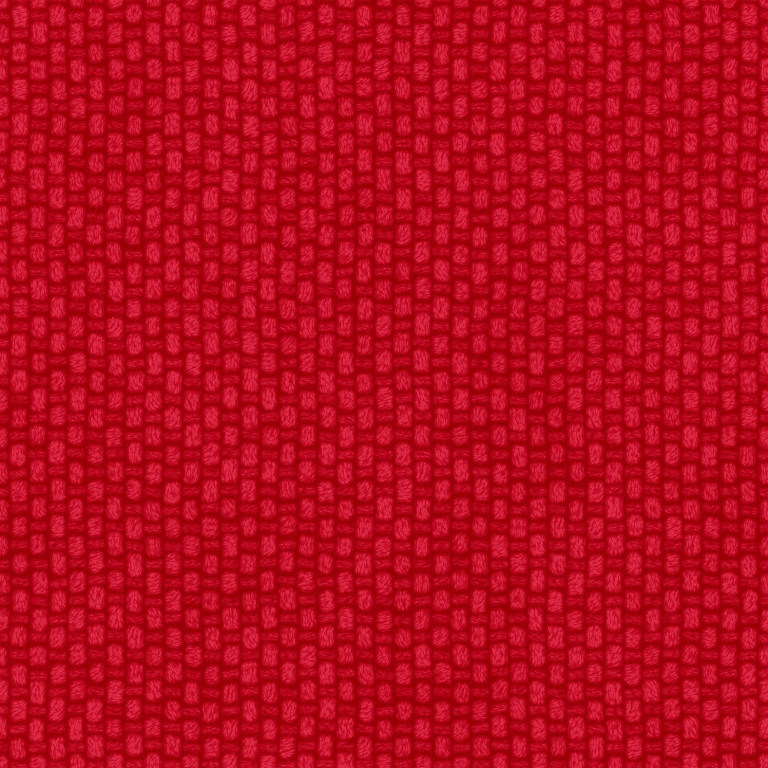
Write a WebGL 1 fragment shader that draws this texture.

```glsl
precision highp float;

uniform vec2 u_resolution;

const float TAU = 6.2831853;
const vec2 REPEATS = vec2(40.0, 21.0);      // warp columns, floats per column
const vec2 PHASE = vec2(0.5, -0.08);        // weave offset, in repeats
const vec2 FLOAT_SIZE = vec2(0.47, 0.62);   // half size, in column widths
const vec2 WEFT_SIZE = vec2(0.48, 0.24);
const vec2 SIZE_VARIATION = vec2(0.07, 0.12);
const vec2 JITTER = vec2(0.08, 0.12);
const vec2 FIBRE_DENSITY = vec2(2.8, 8.0);  // along and across the fibres
const float FIBRE_CONTRAST = 0.95;
const float WEFT_CONTRAST = 1.15;
const float CELL_VARIATION = 0.08;
const float COLUMN_VARIATION = 0.03;
const float CLOUD_STRENGTH = 0.012;

const vec3 DEEP_RED = vec3(0.58, 0.0, 0.01);
const vec3 SHADE_RED = vec3(0.65, 0.01, 0.06);
const vec3 BASE_RED = vec3(0.71, 0.02, 0.11);
const vec3 LIGHT_RED = vec3(0.77, 0.06, 0.16);
const vec3 FIBRE_PINK = vec3(0.87, 0.17, 0.27);

vec2 hash2(vec2 p) {
  vec3 q = fract(p.xyx * vec3(0.1031, 0.1030, 0.0973));
  q += dot(q, q.yzx + 33.33);
  return fract((q.xx + q.yz) * q.zy);
}

// Cellular noise: bright at the core of each strand
float strands(vec2 p) {
  vec2 cell = floor(p);
  float nearest = 1.0;
  for (int j = -1; j <= 1; j++) {
    for (int i = -1; i <= 1; i++) {
      vec2 corner = cell + vec2(float(i), float(j));
      nearest = min(nearest, length(corner + hash2(corner) - p));
    }
  }
  return 1.0 - nearest;
}

// Strands running along an angle, distinct for each seed
float fibres(vec2 p, float angle, vec2 seed) {
  float c = cos(angle), s = sin(angle);
  vec2 q = vec2(c * p.x + s * p.y, c * p.y - s * p.x);
  q.y += 0.05 * sin(5.0 * q.x + TAU * seed.x);
  q = q * FIBRE_DENSITY + 90.0 * seed + 10.0;
  return 0.6 * strands(q) + 0.4 * strands(q * vec2(2.2, 1.4) + 7.0) - 0.53;
}

float roundedBox(vec2 p, vec2 halfSize, float radius) {
  vec2 q = abs(p) - halfSize + radius;
  return length(max(q, 0.0)) + min(max(q.x, q.y), 0.0) - radius;
}

vec3 redRamp(float tone) {
  float t = 4.0 * clamp(tone, 0.0, 1.0);
  vec3 color = mix(DEEP_RED, SHADE_RED, min(t, 1.0));
  color = mix(color, BASE_RED, clamp(t - 1.0, 0.0, 1.0));
  color = mix(color, LIGHT_RED, clamp(t - 2.0, 0.0, 1.0));
  return mix(color, FIBRE_PINK, clamp(t - 3.0, 0.0, 1.0));
}

void main() {
  vec2 uv = gl_FragCoord.xy / u_resolution;
  float soft = 0.5 * REPEATS.x / u_resolution.x;
  vec2 aspect = vec2(1.0, REPEATS.x / REPEATS.y);

  // Woven grid with a slight periodic wander
  vec2 grid = uv * REPEATS + PHASE;
  grid.x += 0.04 * sin(TAU * (3.0 * uv.y + uv.x)) + 0.03 * sin(TAU * (8.0 * uv.y - 2.0 * uv.x));
  grid.y += 0.02 * sin(TAU * (4.0 * uv.x + uv.y)) + 0.02 * sin(TAU * (9.0 * uv.x - 2.0 * uv.y));
  float column = floor(grid.x);
  grid.y += 0.5 * mod(column + 1.0, 2.0);

  // Raised warp floats
  vec2 cell = mod(floor(grid), REPEATS);
  vec2 seed = hash2(cell + 3.0);
  vec2 shape = hash2(cell + 61.0);
  vec2 p = (fract(grid) - 0.5) * aspect;
  vec2 center = (hash2(cell + 127.0) - 0.5) * JITTER;
  vec2 size = FLOAT_SIZE + (shape - 0.5) * SIZE_VARIATION;
  float edge = roundedBox(p - center, size, mix(0.28, 0.43, seed.y));
  edge += 0.03 * sin(9.0 * p.y + TAU * seed.x) * sin(7.0 * p.x + TAU * seed.y);
  float cover = smoothstep(0.03 + soft, -0.09 - soft, edge);
  float dome = smoothstep(0.0, -0.24, edge);
  float slant = mix(-1.2, 0.6, seed.x) + 1.57;
  float warpTone = 0.36 + 0.44 * dome + CELL_VARIATION * (shape.y - 0.5)
    + FIBRE_CONTRAST * fibres(p, slant, seed);

  // Weft strands showing between the floats
  vec2 weftCell = mod(floor(grid + vec2(0.0, 0.5)), REPEATS);
  vec2 weftSeed = hash2(weftCell + 211.0);
  vec2 w = (fract(grid + vec2(0.0, 0.5)) - 0.5) * aspect;
  float bow = 0.08 * (weftSeed.x - 0.5) * sin(TAU * w.x) + 0.1 * (weftSeed.y - 0.5);
  float weftEdge = roundedBox(w - vec2(0.0, bow), WEFT_SIZE, 0.2);
  float weftCover = smoothstep(0.06 + soft, -0.12 - soft, weftEdge);
  float weftTone = 0.54 + 0.14 * (weftSeed.x - 0.5)
    + WEFT_CONTRAST * fibres(w, 0.7 * (weftSeed.y - 0.5), weftSeed);

  // Shadowed gaps under both yarns
  float tone = 0.07 + 0.3 * fibres(p, 1.57, shape);
  tone = mix(tone, weftTone, weftCover);
  tone = mix(tone, warpTone, cover);

  // Broad fading across the cloth and from column to column
  tone += CLOUD_STRENGTH * (sin(TAU * (uv.x + 2.0 * uv.y)) + sin(TAU * (3.0 * uv.x - uv.y) + 1.0));
  tone += COLUMN_VARIATION * (hash2(vec2(mod(column, REPEATS.x), 17.0)).x - 0.5);
  gl_FragColor = vec4(redRamp(tone), 1.0);
}
```
